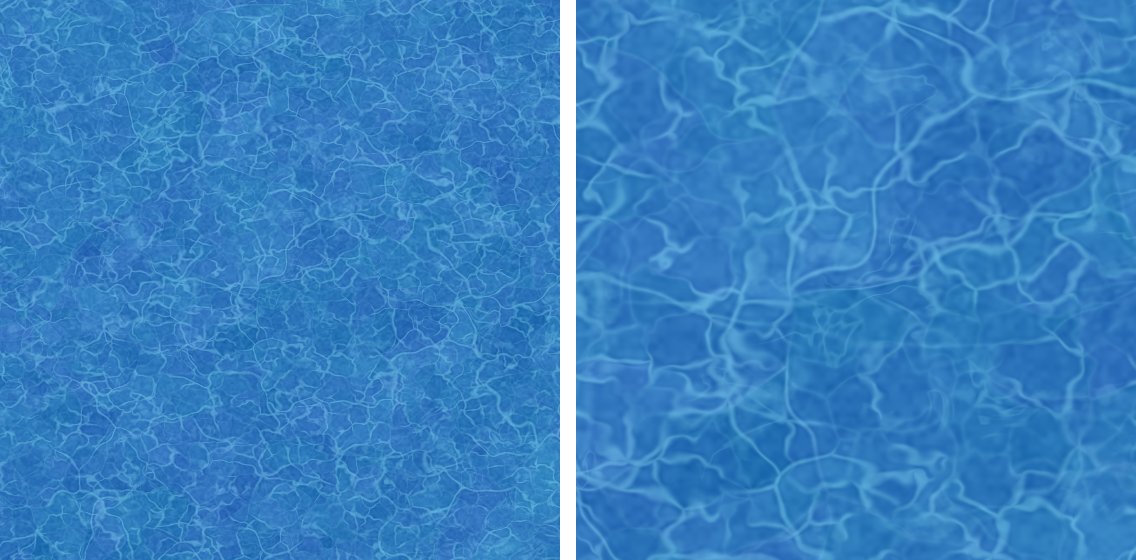
Left, the full canvas; right, a detail of the centre.
A WebGL 2 fragment shader for this texture:

```glsl
#version 300 es
precision highp float;
// Clear blue pool water: faceted patches of tint under broken, wavering threads of light.

uniform vec2 u_resolution;
out vec4 fragColor;

vec2 hash2(vec2 p) {
    vec3 q = fract(p.xyx * vec3(0.1031, 0.1030, 0.0973));
    q += dot(q, q.yzx + 33.33);
    return fract((q.xx + q.yz) * q.zy);
}

float noise(vec2 p) {
    vec2 i = floor(p), f = fract(p);
    f = f * f * (3.0 - 2.0 * f);
    return mix(mix(hash2(i).x, hash2(i + vec2(1, 0)).x, f.x),
               mix(hash2(i + vec2(0, 1)).x, hash2(i + vec2(1, 1)).x, f.x), f.y);
}

float fbm(vec2 p) {
    float sum = 0.0, amp = 0.5;
    for (int i = 0; i < 4; i++) {
        sum += amp * noise(p);
        p = mat2(1.6, 1.2, -1.2, 1.6) * p + 7.3;
        amp *= 0.5;
    }
    return sum / 0.9375;
}

vec2 ripple(vec2 p) {
    return vec2(noise(p), noise(p + 41.7)) - 0.5;
}

// Voronoi cell: x = distance to the border, yz = random values of the cell
vec3 cell(vec2 p) {
    vec2 base = floor(p), f = fract(p), nearest = vec2(0), id = vec2(0);
    float best = 9.0, border = 9.0;
    for (int y = -1; y <= 1; y++)
        for (int x = -1; x <= 1; x++) {
            vec2 g = vec2(x, y), r = g + hash2(base + g) - f;
            if (dot(r, r) < best) {
                best = dot(r, r);
                nearest = r;
                id = g;
            }
        }
    for (int y = -2; y <= 2; y++)
        for (int x = -2; x <= 2; x++) {
            vec2 g = id + vec2(x, y), r = g + hash2(base + g) - f;
            vec2 gap = r - nearest;
            if (dot(gap, gap) > 1e-5)
                border = min(border, dot(0.5 * (r + nearest), normalize(gap)));
        }
    return vec3(border, hash2(base + id + 19.0));
}

void main() {
    vec2 uv = gl_FragCoord.xy / min(u_resolution.x, u_resolution.y);

    // Gentle drifts of depth and hue
    float tone = 1.5 * (fbm(uv * 4.0 + 3.0) - 0.5);
    float hue = 1.3 * (fbm(uv * 5.0 + 60.0) - 0.5);

    // Sideways wisps and fine shimmer
    tone += 1.4 * (fbm(uv * vec2(38.0, 62.0) + 15.0) - 0.5);
    tone += 1.5 * (noise(uv * vec2(130.0, 165.0)) - 0.5);
    tone += 1.7 * (noise(uv * 250.0 + 33.0) - 0.5);
    float light = 0.0;

    // Three sizes of cells, each with flat tints and partly lit borders
    for (int i = 0; i < 3; i++) {
        float k = float(i), scale = 9.5 * pow(1.8, k);
        vec2 shift = vec2(31.0, 17.0) * (k + 1.0);
        vec2 p = uv * vec2(0.92, 1.08) * scale + shift;
        p += 0.45 * ripple(p * 1.5) + 0.22 * ripple(p * 4.3 + 9.0);
        vec3 c = cell(p);
        float d = c.x / scale;

        float patchy = smoothstep(0.0, 0.0015, d) * (0.3 + 1.2 * noise(uv * 9.0 + shift));
        tone += patchy * (c.y - 0.5) * 1.3;
        hue += patchy * (c.z - 0.5) * 1.2;

        // Shaded rim beside each thread
        float visible = smoothstep(0.45, 0.75, noise(p * 1.5 + 5.0));
        float rim = (d - 0.0042) / 0.0018;
        tone -= (0.3 + 0.55 * visible) * exp(-rim * rim);

        float width = mix(0.0011, 0.0025, noise(p * 3.1 + 70.0));
        float thread = exp(-d * d / (width * width)) + 0.08 * exp(-d / 0.006);
        light += thread * (0.22 + 1.15 * visible) * (0.95 - 0.05 * k);
    }

    // Short curling filaments and glints between the cells
    vec2 q = uv * vec2(22.0, 30.0) + 1.5 * ripple(uv * 26.0);
    float curl = abs(fbm(q) - 0.5);
    light += 0.55 * exp(-curl * curl / 0.0004) * smoothstep(0.42, 0.72, noise(uv * 21.0 + 80.0));
    light += 0.45 * smoothstep(0.64, 0.82, fbm(uv * vec2(46.0, 60.0) + 120.0));

    vec3 color = vec3(0.179, 0.466, 0.737);
    color += tone * vec3(0.025, 0.029, 0.021);
    color += hue * vec3(0.015, -0.009, 0.009);
    color += (1.0 - exp(-light)) * vec3(0.185, 0.200, 0.115);
    fragColor = vec4(color, 1.0);
}
```
